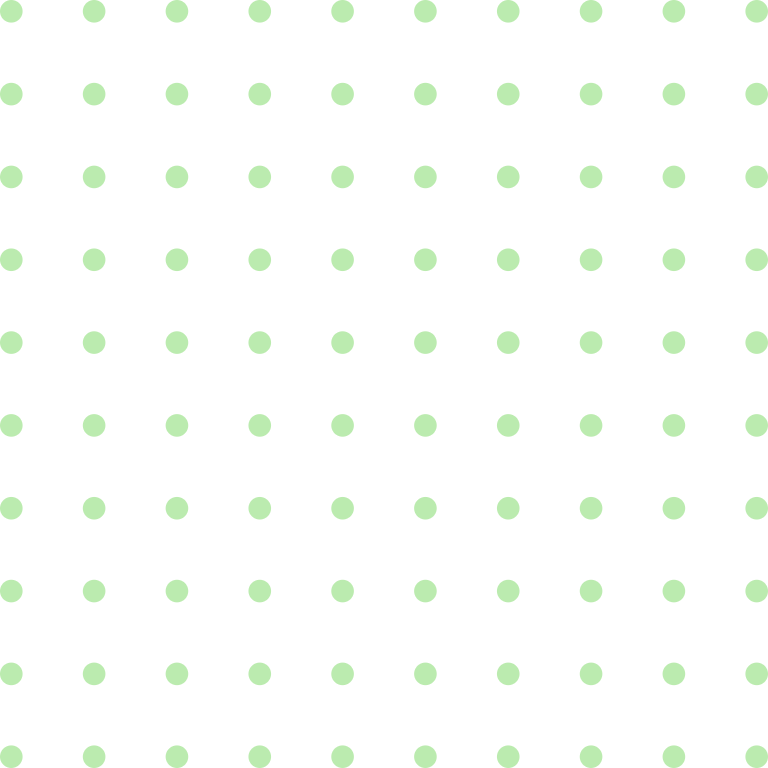
A Shadertoy shader for this pattern:

```glsl
// Ten by ten grid of pale green dots on white, the outer dots touching the canvas edges.

void mainImage(out vec4 fragColor, in vec2 fragCoord) {
    vec2 uv = fragCoord / iResolution.xy;
    float pixel = 1.0 / iResolution.y;

    // Dot grid: nine gaps between the first and last centres
    float radius = 0.0147;
    float spacing = (1.0 - 2.0 * radius) / 9.0;
    vec2 cell = mod(uv - radius + 0.5 * spacing, spacing) - 0.5 * spacing;
    float dist = length(cell) - radius;

    // Flat fill with a one-pixel soft edge
    float dot_mask = clamp(0.5 - dist / pixel, 0.0, 1.0);
    vec3 color = mix(vec3(1.0), vec3(0.735, 0.922, 0.686), dot_mask);

    fragColor = vec4(color, 1.0);
}
```
